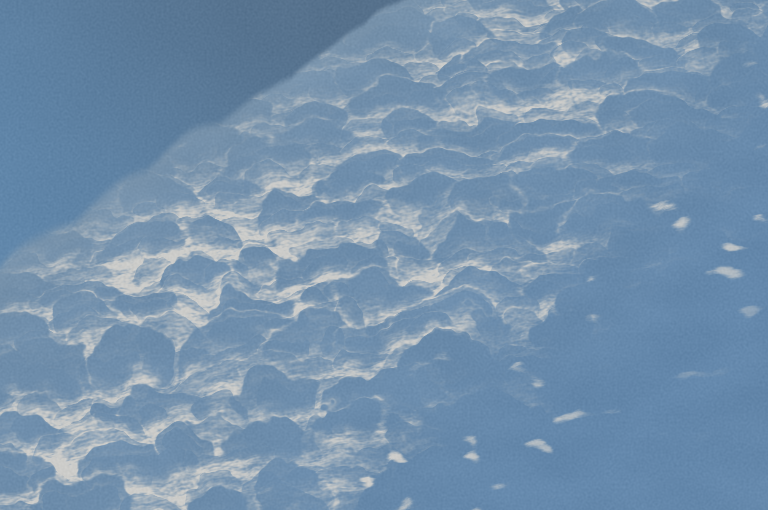
Write a Shadertoy shader that draws this texture.

```glsl
// Sunlit slope of wind-cupped snow rising against a hazy blue backdrop.

vec2 hash2(vec2 p) {
    vec3 q = fract(vec3(p.xyx) * vec3(0.1031, 0.1030, 0.0973));
    q += dot(q, q.yzx + 33.33);
    return fract((q.xx + q.yz) * q.zy);
}

float gradientNoise(vec2 p) {
    vec2 i = floor(p), f = fract(p);
    vec2 u = f * f * f * (f * (f * 6.0 - 15.0) + 10.0);
    float a = dot(hash2(i) * 2.0 - 1.0, f);
    float b = dot(hash2(i + vec2(1, 0)) * 2.0 - 1.0, f - vec2(1, 0));
    float c = dot(hash2(i + vec2(0, 1)) * 2.0 - 1.0, f - vec2(0, 1));
    float d = dot(hash2(i + vec2(1, 1)) * 2.0 - 1.0, f - vec2(1, 1));
    return mix(mix(a, b, u.x), mix(c, d, u.x), u.y);
}

float fbm(vec2 p) {
    float sum = 0.0, gain = 0.6;
    for (int i = 0; i < 4; i++) {
        sum += gain * gradientNoise(p);
        p = mat2(1.6, 1.2, -1.2, 1.6) * p + 7.3;
        gain *= 0.5;
    }
    return sum;
}

// Overlapping mounds, painted back to front: shaded crowns, lit feet and rims.
float cupLight(vec2 p) {
    float light = 1.0;
    float row = floor(p.y);
    for (int j = 1; j >= -1; j--) {
        float r = row + float(j);
        float stagger = hash2(vec2(r, 17.0)).x;
        float column = floor(p.x - stagger);
        for (int i = -1; i <= 1; i++) {
            vec2 id = vec2(column + float(i), r);
            vec2 jitter = hash2(id + 40.0) - 0.5;
            vec2 size = vec2(0.42, 0.40) + vec2(0.34, 0.38) * hash2(id + 91.0);
            vec2 q = (p - id - vec2(0.5 + stagger, 0.4) - jitter * vec2(0.6, 0.6)) / size;
            float d = length(q);
            float body = smoothstep(1.0, 0.9, d) * smoothstep(-0.9, 0.35, q.y);
            light = mix(light, 0.04 + 0.14 * hash2(id).y, body);
            float rim = exp(-pow((d - 1.0) / 0.06, 2.0)) * smoothstep(-0.3, 0.7, q.y - 0.4 * q.x);
            light += 0.5 * rim * (1.0 - light);
        }
    }
    return light;
}

float glow(vec2 p, vec2 center, vec2 size) {
    vec2 q = (p - center) / size;
    return exp(-dot(q, q));
}

void mainImage(out vec4 fragColor, in vec2 fragCoord) {
    vec2 uv = fragCoord / iResolution.y;

    // Backdrop: blue at the lower left, slate toward the top
    float slate = smoothstep(0.0, 0.8, uv.x * 0.65 + (uv.y - 0.5) * 0.6);
    vec3 sky = mix(vec3(0.38, 0.53, 0.67), vec3(0.335, 0.44, 0.545), slate);
    sky += 0.025 * fbm(uv * 4.0);

    // Scalloped ridge line
    float ridge = 0.478 + 0.655 * uv.x + 0.03 * gradientNoise(vec2(uv.x * 10.0, 3.7))
                + 0.016 * abs(sin(uv.x * 22.0)) - 0.004;
    float depth = ridge - uv.y;

    // Cups of two sizes shrink toward the top and lean up to the right
    vec2 warp = vec2(fbm(uv * 7.0 + 3.0), fbm(uv * 7.0 + 19.0));
    float lean = uv.y - 0.13 * uv.x;
    vec2 cups = vec2(uv.x * (5.6 + 1.8 * uv.y) + uv.y, lean * (8.6 + 4.5 * uv.y));
    cups += warp * vec2(0.7, 1.1);
    float large = cupLight(cups);
    float small = cupLight(cups * vec2(1.7, 1.85) + 31.0);
    float light = large * (0.5 + 0.6 * small) + 0.16 * small * (1.0 - large);

    // Wind-drawn streaks and glitter break up the lit parts
    vec2 drift = vec2(uv.x + 0.3 * uv.y, uv.y - 0.18 * uv.x) + warp * 0.03;
    float streak = fbm(drift * vec2(18.0, 70.0));
    float glitter = gradientNoise(drift * vec2(95.0, 210.0));
    light *= clamp(0.82 + 1.1 * streak + 0.55 * glitter, 0.0, 1.5);

    // Sun fades across the lower right and gathers along the left and middle
    float across = uv.x - 1.08 * uv.y;
    float patches = gradientNoise(uv * vec2(7.0, 12.0) + 5.0);
    float sun = 1.0 - smoothstep(0.35, 0.95, across + 0.4 * patches);
    sun *= 0.72 + 0.5 * fbm(uv * vec2(3.0, 5.0) + 11.0)
         + 0.5 * glow(uv, vec2(0.12, 0.06), vec2(0.25, 0.10))
         + 0.4 * glow(uv, vec2(0.48, 0.45), vec2(0.28, 0.14))
         + 0.4 * glow(uv, vec2(0.95, 0.42), vec2(0.22, 0.10))
         + 0.3 * glow(uv, vec2(0.95, 0.92), vec2(0.14, 0.12));
    sun *= mix(0.55, 1.0, smoothstep(0.0, 0.25, depth));
    sun *= 1.0 - 0.3 * smoothstep(1.0, 1.4, uv.x);
    light *= sun;

    // Sparse glints out on the shaded side
    float glint = gradientNoise(drift * vec2(13.0, 26.0) + 2.0) + 0.25 * streak;
    float fringe = smoothstep(0.4, 0.6, across) * smoothstep(1.35, 0.8, across);
    light += 0.75 * fringe * smoothstep(0.28, 0.52, glint);
    light = clamp(light, 0.0, 1.0);

    // Blue shade, pale haze near the ridge, warm white highlights
    vec3 shade = mix(vec3(0.425, 0.55, 0.67), vec3(0.39, 0.53, 0.67),
                     smoothstep(0.2, 1.1, across));
    shade = mix(shade, vec3(0.49, 0.585, 0.67), 0.7 * exp(-max(depth, 0.0) * 8.0));
    shade += 0.04 * fbm(uv * vec2(6.0, 11.0));
    vec3 snow = mix(shade, vec3(0.80, 0.80, 0.79), smoothstep(0.03, 0.95, light));

    float blur = mix(0.018, 0.008, smoothstep(0.0, 0.8, uv.x));
    vec3 color = mix(sky, snow, smoothstep(-blur, blur, depth));

    // Fine grain
    color += 0.035 * gradientNoise(uv * 190.0);
    fragColor = vec4(color, 1.0);
}
```
